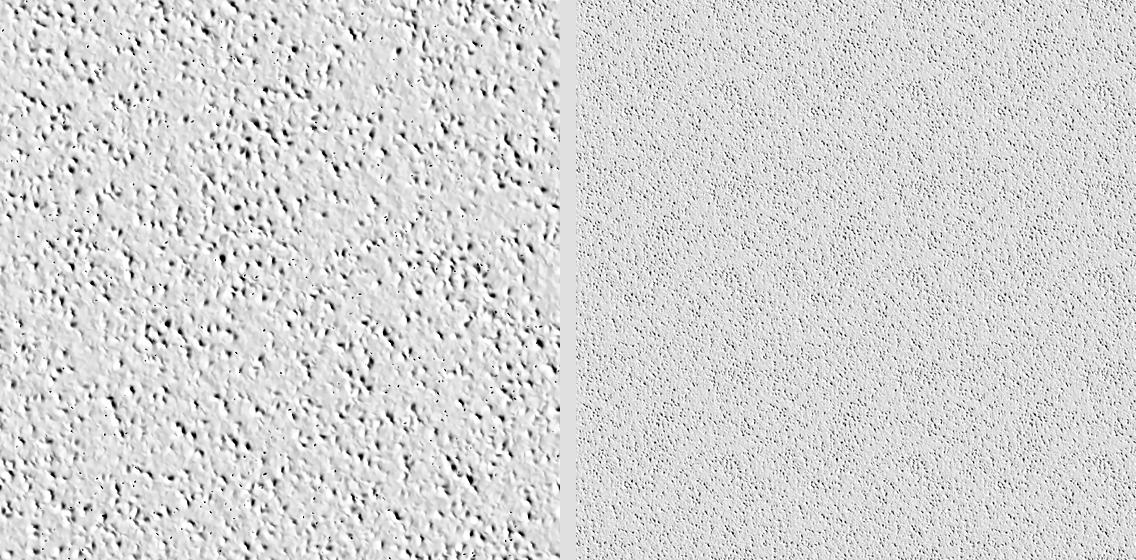
Left: one tile. Right: repeated 3 by 3.
A Shadertoy shader for this texture:

```glsl
// Rough white plaster under raking light: scattered bumps on wrapping cell
// grids, each turned a little differently, are shaded by their slope. Two dense
// layers make the soft relief, sparse ones the hard crumbs and the pinholes.

const float TAU = 6.2831853;
const float BASE_GREY = 0.869;
const float HIGHLIGHT_RANGE = 0.135;         // brightest lift above the base
const vec2 SHADOW_DIR = vec2(0.906, 0.423);  // shaded side of each bump
const float STRETCH = 1.4;                   // length to width of a bump
const float TURN_SPREAD = 2.2;               // radians
const float WARP = 0.0013;

const float COARSE_CELLS = 56.0;
const float FINE_CELLS = 108.0;
const float CRUMB_CELLS = 86.0;
const float PIT_CELLS = 104.0;

const float COARSE_RELIEF = 0.09;
const float FINE_RELIEF = 0.13;
const float RELIEF_RADIUS = 0.39;            // in cells
const float CRUMB_SHARE = 0.33;
const vec2 CRUMB_DEPTH = vec2(0.2, 1.2);     // weakest, strongest
const vec2 CRUMB_RADIUS = vec2(0.25, 0.42);  // in cells
const float PIT_SHARE = 0.13;
const float PIT_RADIUS = 0.23;               // in cells
const vec2 PIT_DEPTH = vec2(0.35, 1.1);

vec4 hash4(vec3 p) {
    vec4 q = fract(p.xyzx * vec4(0.1031, 0.1030, 0.0973, 0.1099));
    q += dot(q, q.wzxy + 33.33);
    return fract((q.xxyz + q.yzzw) * q.zywx);
}

// Wrapping patchiness, 0 in calm areas and 1 in busy ones
float patchiness(vec2 uv) {
    vec2 p = TAU * uv;
    p += 0.6 * sin(2.0 * p.yx + vec2(0.7, 2.9));
    float s = sin(3.0 * p.x + p.y + 1.3) + sin(2.0 * p.x - 4.0 * p.y + 4.1)
            + 0.8 * sin(6.0 * p.x + 5.0 * p.y) + 0.6 * sin(9.0 * p.y - 4.0 * p.x);
    return clamp(0.5 + 0.22 * s, 0.0, 1.0);
}

// Small wrapping distortion that roughens the outlines
vec2 crumple(vec2 uv) {
    vec2 p = TAU * uv;
    vec2 w = sin(vec2(29.0 * p.y + 17.0 * p.x, 37.0 * p.x - 13.0 * p.y));
    w += 0.6 * sin(vec2(61.0 * p.y - 43.0 * p.x, 71.0 * p.x + 31.0 * p.y) + 2.0 * w);
    return uv + WARP * w;
}

// Slope towards the shadow of a long Gaussian bump, turned by a 0..1 value
float bumpSlope(vec2 d, float radius, float turn) {
    float angle = TURN_SPREAD * (turn - 0.5);
    vec2 across = mat2(cos(angle), sin(angle), -sin(angle), cos(angle)) * SHADOW_DIR;
    vec2 along = vec2(-across.y, across.x);
    vec2 q = vec2(dot(d, across), dot(d, along) / STRETCH) / radius;
    vec2 light = vec2(dot(across, SHADOW_DIR), dot(along, SHADOW_DIR) / STRETCH);
    return 2.33 * dot(q, light) * exp(-dot(q, q));
}

// Dense bumps and hollows, one per cell
float relief(vec2 uv, float cells, float seed) {
    vec2 p = uv * cells;
    float sum = 0.0;
    for (int j = -1; j <= 1; j++)
    for (int i = -1; i <= 1; i++) {
        vec2 cell = floor(p) + vec2(i, j);
        vec4 rnd = hash4(vec3(mod(cell, cells), seed));
        sum += (2.0 * rnd.z - 1.0) * bumpSlope(p - cell - rnd.xy, RELIEF_RADIUS, rnd.w);
    }
    return sum;
}

// Sparse hard crumbs that cast the dark flecks
float crumbs(vec2 uv) {
    vec2 p = uv * CRUMB_CELLS;
    float sum = 0.0;
    for (int j = -1; j <= 1; j++)
    for (int i = -1; i <= 1; i++) {
        vec2 cell = floor(p) + vec2(i, j);
        vec4 rnd = hash4(vec3(mod(cell, CRUMB_CELLS), 37.0));
        float share = CRUMB_SHARE * mix(0.45, 1.55, patchiness(cell / CRUMB_CELLS));
        if (rnd.z > share) continue;
        float radius = mix(CRUMB_RADIUS.x, CRUMB_RADIUS.y, rnd.w);
        float depth = mix(CRUMB_DEPTH.x, CRUMB_DEPTH.y, pow(rnd.w, 2.5));
        sum += depth * bumpSlope(p - cell - rnd.xy, radius, fract(rnd.w * 17.0));
    }
    return sum;
}

// Tiny clustered pinholes, each with a bright lip on the lit side
float pinholes(vec2 uv) {
    vec2 p = uv * PIT_CELLS;
    float sum = 0.0;
    for (int j = -1; j <= 1; j++)
    for (int i = -1; i <= 1; i++) {
        vec2 cell = floor(p) + vec2(i, j);
        vec4 rnd = hash4(vec3(mod(cell, PIT_CELLS), 71.0));
        float busy = patchiness(cell.yx / PIT_CELLS + 0.31);
        if (rnd.z > PIT_SHARE * busy * busy) continue;
        vec2 q = (p - cell - rnd.xy) / PIT_RADIUS;
        float r2 = dot(q, q);
        float lip = 1.0 - 0.8 * r2 + 1.1 * dot(q, SHADOW_DIR);
        sum += mix(PIT_DEPTH.x, PIT_DEPTH.y, rnd.w) * lip * exp(-r2);
    }
    return sum;
}

void mainImage(out vec4 fragColor, in vec2 fragCoord) {
    vec2 uv = crumple(fragCoord / iResolution.xy);
    float ground = COARSE_RELIEF * relief(uv, COARSE_CELLS, 5.0)
                 + FINE_RELIEF * relief(uv, FINE_CELLS, 19.0);
    ground *= mix(0.85, 1.15, patchiness(uv));

    // Shadows fall off freely; highlights ease towards white
    float shade = ground + crumbs(uv) + pinholes(uv);
    float lift = HIGHLIGHT_RANGE * (1.0 - exp(min(shade, 0.0) / HIGHLIGHT_RANGE));
    float grey = BASE_GREY + lift - max(shade, 0.0);
    fragColor = vec4(vec3(clamp(grey, 0.0, 1.0)), 1.0);
}
```
